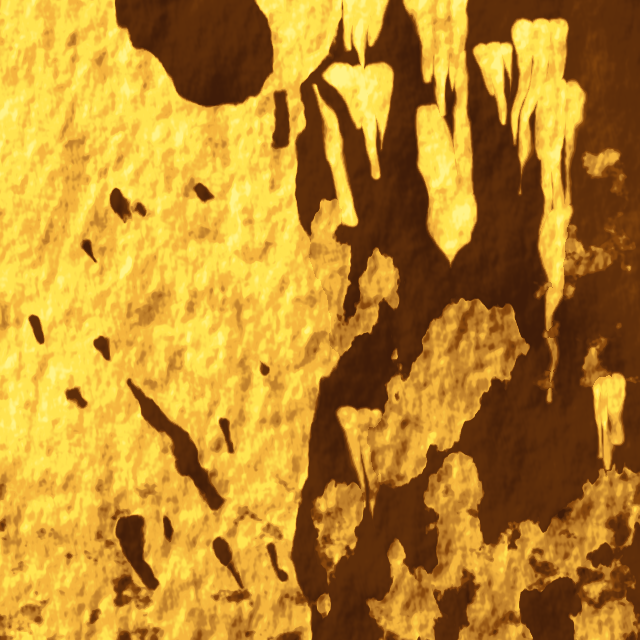
A three.js fragment shader for this texture:

```glsl
// A cave wall in golden light: a bright rough face on the left, dark hollows and
// hanging stalactites on the right. Tapered capsules with noise-worn edges give
// the masses; an fbm height field, lit from the upper left, gives the grain.
varying vec2 vUv;

float hash(vec2 p) {
  vec3 q = fract(p.xyx * 0.1031);
  q += dot(q, q.yzx + 33.33);
  return fract((q.x + q.y) * q.z);
}

float noise(vec2 p) {
  vec2 i = floor(p), f = fract(p);
  f = f * f * (3.0 - 2.0 * f);
  vec2 e = vec2(1.0, 0.0);
  return mix(mix(hash(i), hash(i + e.xy), f.x),
             mix(hash(i + e.yx), hash(i + e.xx), f.x), f.y);
}

float fbm(vec2 p) {
  float sum = 0.0, amp = 0.53;
  for (int i = 0; i < 4; i++) {
    sum += amp * noise(p);
    p = mat2(1.6, 1.2, -1.2, 1.6) * p + 17.3;
    amp *= 0.5;
  }
  return sum;
}

// Distance to a capsule whose radius runs from ra at a to rb at b
float taper(vec2 p, vec2 a, vec2 b, float ra, float rb) {
  vec2 ab = b - a;
  float h = clamp(dot(p - a, ab) / dot(ab, ab), 0.0, 1.0);
  return length(p - a - h * ab) - mix(ra, rb, h);
}

// Three joined strands, the middle one reaching the tip
float stalactite(vec2 p, vec2 top, vec2 tip, float width) {
  float d = 1.0;
  for (int i = 0; i < 3; i++) {
    float side = float(i) - 1.0;
    float reach = mix(1.0, 0.45 + 0.4 * hash(top * 91.0 + side), abs(side));
    vec2 shift = vec2(side * width * 0.75, 0.0);
    d = min(d, taper(p, top + shift, mix(top, tip, reach) + shift * 0.7, width * 0.6, width * 0.1));
  }
  return d;
}

float hangingRock(vec2 p) {
  float d = stalactite(p, vec2(0.565, 1.02), vec2(0.57, 0.86), 0.034);
  d = min(d, stalactite(p, vec2(0.56, 0.88), vec2(0.59, 0.73), 0.036));
  d = min(d, stalactite(p, vec2(0.69, 1.02), vec2(0.685, 0.82), 0.042));
  d = min(d, taper(p, vec2(0.668, 0.83), vec2(0.705, 0.67), 0.010, 0.042));
  d = min(d, taper(p, vec2(0.705, 0.67), vec2(0.705, 0.585), 0.042, 0.003));
  d = min(d, taper(p, vec2(0.72, 0.92), vec2(0.725, 0.70), 0.010, 0.014));
  d = min(d, stalactite(p, vec2(0.77, 0.92), vec2(0.785, 0.81), 0.022));
  d = min(d, stalactite(p, vec2(0.845, 0.95), vec2(0.815, 0.70), 0.034));
  d = min(d, stalactite(p, vec2(0.875, 0.86), vec2(0.862, 0.58), 0.028));
  d = min(d, taper(p, vec2(0.868, 0.66), vec2(0.855, 0.38), 0.021, 0.003));
  d = min(d, stalactite(p, vec2(0.95, 0.40), vec2(0.95, 0.27), 0.018));
  d = min(d, taper(p, vec2(0.50, 0.86), vec2(0.545, 0.66), 0.006, 0.013));
  return min(d, stalactite(p, vec2(0.562, 0.35), vec2(0.59, 0.17), 0.028));
}

float slabs(vec2 p) {
  float d = taper(p, vec2(0.62, 0.31), vec2(0.745, 0.465), 0.052, 0.072);
  d = min(d, taper(p, vec2(0.585, 0.56), vec2(0.56, 0.50), 0.028, 0.022));
  d = min(d, taper(p, vec2(0.51, 0.68), vec2(0.53, 0.48), 0.022, 0.026));
  d = min(d, taper(p, vec2(0.78, 0.10), vec2(1.0, 0.23), 0.050, 0.046));
  d = min(d, taper(p, vec2(0.71, 0.24), vec2(0.71, 0.11), 0.032, 0.038));
  d = min(d, taper(p, vec2(0.52, 0.20), vec2(0.51, 0.06), 0.045, 0.006));
  for (int i = 0; i < 3; i++) {
    float x = 0.63 + 0.155 * float(i);
    d = min(d, taper(p, vec2(x, 0.085), vec2(x - 0.005, -0.02), 0.042, 0.050));
  }
  return d;
}

// Left face, with its hollow, its long crack and scattered pits cut out
float wall(vec2 p) {
  float bulge = (p.y - 0.48) / 0.13;
  float edge = 0.465 + 0.065 * exp(-bulge * bulge) + 0.065 * smoothstep(0.84, 0.95, p.y)
             + 0.02 * (1.0 - smoothstep(0.05, 0.15, p.y));
  float cut = taper(p, vec2(0.265, 1.01), vec2(0.345, 0.92), 0.092, 0.086);
  cut = min(cut, taper(p, vec2(0.205, 0.40), vec2(0.345, 0.215), 0.005, 0.017));
  cut = min(cut, taper(p, vec2(0.20, 0.17), vec2(0.235, 0.09), 0.019, 0.010));
  cut = min(cut, taper(p, vec2(0.435, 0.85), vec2(0.43, 0.78), 0.011, 0.006));
  for (int i = 0; i < 14; i++) {
    float k = float(i);
    vec2 pit = vec2(0.03 + 0.42 * hash(vec2(k, 3.0)), 0.05 + 0.68 * hash(vec2(k, 8.0)));
    vec2 fall = vec2(0.012, -0.015 - 0.03 * hash(vec2(k, 5.0)));
    cut = min(cut, taper(p, pit, pit + fall, 0.007 * hash(vec2(k, 2.0)), 0.004));
  }
  return max(p.x - edge, -cut);
}

vec3 goldRamp(float t) {
  vec3 c = mix(vec3(0.25, 0.11, 0.03), vec3(0.37, 0.18, 0.04), smoothstep(0.0, 0.2, t));
  c = mix(c, vec3(0.53, 0.28, 0.05), smoothstep(0.2, 0.38, t));
  c = mix(c, vec3(0.76, 0.51, 0.17), smoothstep(0.38, 0.55, t));
  c = mix(c, vec3(0.96, 0.71, 0.24), smoothstep(0.55, 0.70, t));
  c = mix(c, vec3(1.0, 0.89, 0.31), smoothstep(0.72, 0.87, t));
  return mix(c, vec3(1.0, 0.95, 0.52), smoothstep(0.90, 1.05, t));
}

void main() {
  vec2 p = vUv, grain = vec2(34.0, 22.0), toLight = vec2(-0.005, 0.006);
  float height = fbm(p * grain);
  float relief = height - fbm((p + toLight) * grain);
  float broad = fbm(p * vec2(9.0, 6.0) + 40.0) - 0.5;
  float groove = fbm(vec2(p.x * 24.0 + p.y * 4.0, p.y * 5.0)) - 0.5;
  float low = 1.0 - smoothstep(0.16, 0.32, p.y);

  // Worn outlines: fine teeth over a gentle warp
  vec2 q = p + 0.018 * (vec2(noise(p * vec2(38.0, 16.0)), noise(p * 21.0 + 9.0)) - 0.5);
  float wear = height - 0.5;
  float hanging = hangingRock(q) + 0.018 * wear;
  float slab = slabs(q) + 0.09 * wear;
  float face = wall(q) + 0.035 * wear;
  float rubble = 0.05 * (0.62 - fbm(p * 27.0 + 5.0)) + 0.3 * max(abs(p.x - 0.92) - 0.05, 0.0)
               + 0.3 * max(abs(p.y - 0.58) - 0.18, 0.0);
  float rock = min(min(hanging, face), min(slab, rubble));

  // Light on the rock, and the dim brown of the hollows
  float lit = mix(0.70, 0.84, smoothstep(0.15, 0.95, p.y + 0.35 * (0.4 - p.x)));
  lit += 0.28 * broad + 0.25 * groove + 1.1 * relief;
  lit += 0.17 * smoothstep(0.0, 0.022, -hanging);
  lit -= 0.10 * step(slab, min(hanging, face)) + 0.2 * step(rubble, min(hanging, min(face, slab)));
  lit -= (0.12 + 0.28 * low) * smoothstep(0.56, 0.74, fbm(p * vec2(26.0, 30.0) + 70.0));
  float dim = 0.12 + 0.3 * broad + 0.35 * relief + 0.14 * smoothstep(0.84, 0.95, p.x) * smoothstep(0.4, 0.7, p.y);
  gl_FragColor = vec4(goldRamp(mix(dim, lit, smoothstep(0.004, -0.004, rock) )), 1.0);
}
```
